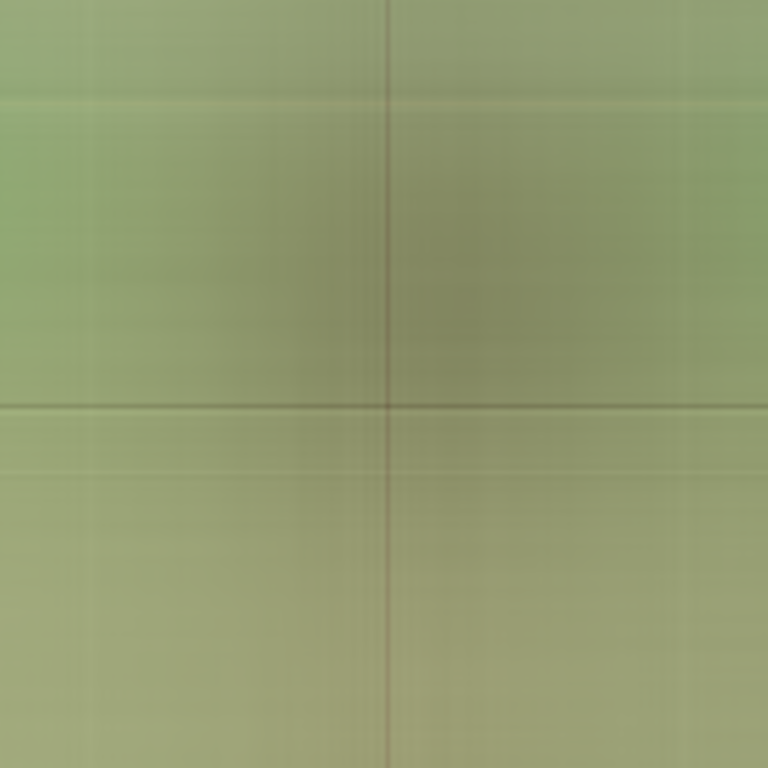
This texture is drawn by a Shadertoy shader. Its source:

```glsl
// Soft olive-green panel crossed by a faint woven grid of blurred seams and fine streaks.
#define PITCH vec2(0.387, 0.394)       // spacing of the seams
#define CROSSING vec2(0.505, 0.471)    // where the two main seams meet
#define SEAM_WIDTH 0.0040
#define STREAK_STRENGTH 0.010
#define RIPPLE_STRENGTH 0.008
#define TOP_COLOR vec3(0.582, 0.632, 0.462)
#define MIDDLE_COLOR vec3(0.575, 0.625, 0.438)
#define BOTTOM_COLOR vec3(0.608, 0.635, 0.465)
#define SHADE_COLOR vec3(0.064, 0.090, 0.056)

float hash(vec2 p) {
    return fract(sin(dot(p, vec2(127.1, 311.7))) * 43758.5453);
}

float noise(vec2 p) {
    vec2 i = floor(p), f = fract(p);
    f = f * f * (3.0 - 2.0 * f);
    return mix(mix(hash(i), hash(i + vec2(1, 0)), f.x),
               mix(hash(i + vec2(0, 1)), hash(i + vec2(1, 1)), f.x), f.y);
}

// Smooth line profile: 1 on the line, fading to 0
float seam(float distance, float width) {
    float t = distance / width;
    return exp(-t * t);
}

// Fading parallel bands on both sides of a seam
float ripple(float distance, float reach) {
    return cos(distance * 420.0) * exp(-abs(distance) / reach);
}

// Streaks at three scales, stretched along the second axis
float streaks(vec2 p) {
    float sum = 0.0;
    float scale = 22.0;
    for (int i = 0; i < 3; i++) {
        sum += (noise(vec2(p.x * scale, p.y * 2.5) + float(i) * 17.0) - 0.5) * 0.6;
        scale *= 2.2;
    }
    return sum;
}

// Broad gradients, with a dark cloud, greener sides and a warm foot
vec3 background(vec2 uv) {
    vec3 color = mix(BOTTOM_COLOR, MIDDLE_COLOR, smoothstep(0.1, 0.6, uv.y));
    color = mix(color, TOP_COLOR, smoothstep(0.72, 0.95, uv.y));
    vec2 cloud = (uv - vec2(0.58, 0.62)) / vec2(0.36, 0.31);
    color -= SHADE_COLOR * exp(-dot(cloud, cloud));
    float side = pow(abs(uv.x - 0.52) * 2.0, 2.0);
    color += vec3(-0.026, 0.012, -0.004) * side * seam(uv.y - 0.76, 0.22);
    color += vec3(0.024, 0.030, 0.022) * (1.0 - smoothstep(0.0, 0.6, uv.x));
    color += vec3(0.006, -0.012, -0.008) * seam(uv.x - 0.52, 0.22) * (1.0 - uv.y);
    return color;
}

void mainImage(out vec4 fragColor, in vec2 fragCoord) {
    vec2 uv = fragCoord / iResolution.xy;
    vec3 color = background(uv);

    // Woven streaks, the upright ones strongest near the middle
    float upright = 0.4 + 0.8 * seam(uv.x - CROSSING.x, 0.17);
    color += STREAK_STRENGTH * (streaks(uv) * upright + streaks(uv.yx + 5.0));

    // Upright seams: dark in the middle, pale at the sides
    for (int i = -1; i <= 1; i++) {
        float d = uv.x - CROSSING.x - float(i) * PITCH.x;
        bool isMain = i == 0;
        vec3 tint = isMain ? vec3(-0.024, -0.060, -0.034) : vec3(0.011);
        color += tint * seam(d, SEAM_WIDTH);
        color += RIPPLE_STRENGTH * (isMain ? 1.0 : 0.4) * ripple(d + 0.007, 0.025);
    }

    // Level seams: dark with a pale lower edge, then a pale one above
    for (int i = 0; i <= 1; i++) {
        float d = uv.y - CROSSING.y - float(i) * PITCH.y;
        bool isMain = i == 0;
        vec3 tint = isMain ? vec3(-0.062, -0.078, -0.060) : vec3(0.036, 0.022, 0.014);
        color += tint * seam(d, SEAM_WIDTH);
        color += vec3(0.028, 0.032, 0.024) * seam(d + 0.009, 0.005) * (isMain ? 1.0 : 0.3);
        color += RIPPLE_STRENGTH * 0.6 * ripple(d + 0.007, 0.03);
        color -= 0.010 * seam(d - 0.017, 0.010) * float(i);
    }

    // Faint minor seam below the crossing, shaded underneath
    float minor = uv.y - 0.385;
    color += 0.013 * seam(minor, 0.0028) - 0.008 * seam(minor + 0.007, 0.005);
    color += RIPPLE_STRENGTH * 0.4 * ripple(minor, 0.04);

    fragColor = vec4(clamp(color, 0.0, 1.0), 1.0);
}
```
